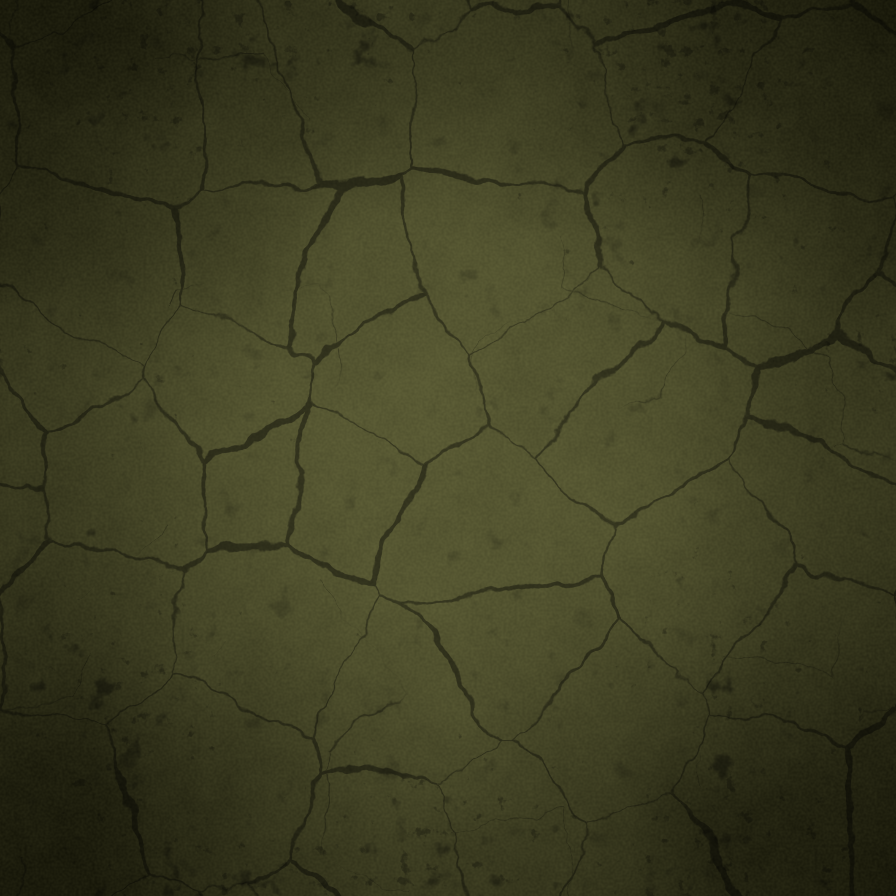
Write a three.js fragment shader that draws this texture.

```glsl
varying vec2 vUv;

#define SHADE vec3(0.105, 0.105, 0.045)
#define OLIVE vec3(0.338, 0.341, 0.196)
#define MAIN_CELLS 6.0
#define HAIR_CELLS 7.0
#define MAIN_WIDTH 0.0052
#define HAIR_WIDTH 0.0013
#define SOFTNESS 0.0011
#define WARP 0.019
#define JAG 0.0038
#define CRACK_DARK 0.45
#define STAIN_DARK 0.38
#define GRAIN 0.125

const float PI = 3.14159;

vec2 hash2(vec2 p) {
  vec3 q = fract((p.xyx + 7.3) * vec3(0.1031, 0.1030, 0.0973));
  q += dot(q, q.yzx + 33.33);
  return fract((q.xx + q.yz) * q.zy);
}

// Gradient noise that wraps after a whole number of cells
float cornerSlope(vec2 cell, vec2 offset, float period) {
  float angle = 2.0 * PI * hash2(mod(cell, period)).x;
  return dot(vec2(cos(angle), sin(angle)), offset);
}

float noise(vec2 uv, float period) {
  vec2 p = uv * period;
  vec2 i = floor(p);
  vec2 f = p - i;
  vec2 u = f * f * f * (f * (f * 6.0 - 15.0) + 10.0);
  vec2 e = vec2(1.0, 0.0);
  float low = mix(cornerSlope(i, f, period),
                  cornerSlope(i + e.xy, f - e.xy, period), u.x);
  float high = mix(cornerSlope(i + e.yx, f - e.yx, period),
                   cornerSlope(i + e.xx, f - e.xx, period), u.x);
  return mix(low, high, u.y);
}

float fbm(vec2 uv, float period) {
  float sum = 0.0;
  float gain = 1.0;
  for (int i = 0; i < 4; i++) {
    sum += gain * noise(uv, period);
    uv += vec2(0.37, 0.71);
    period *= 2.0;
    gain *= 0.5;
  }
  return sum;
}

vec2 cellPoint(vec2 cell, float cells, float seed) {
  return cell + 0.5 + 0.88 * (hash2(mod(cell, cells) + seed) - 0.5);
}

// Voronoi borders; width follows a smooth field and a key per border
float cracks(vec2 uv, float cells, float seed, float width, float keep) {
  vec2 p = uv * cells;
  vec2 base = floor(p);
  vec2 home = base;
  float nearest = 9.0;
  for (int y = -1; y <= 1; y++)
  for (int x = -1; x <= 1; x++) {
    vec2 cell = base + vec2(float(x), float(y));
    vec2 d = cellPoint(cell, cells, seed) - p;
    if (dot(d, d) < nearest) {
      nearest = dot(d, d);
      home = cell;
    }
  }
  vec2 toHome = cellPoint(home, cells, seed) - p;
  float homeKey = hash2(mod(home, cells) + seed + 31.0).x;
  float field = smoothstep(-0.4, 0.4, noise(uv + 0.47, 6.0));
  float cover = 0.0;
  for (int y = -2; y <= 2; y++)
  for (int x = -2; x <= 2; x++) {
    if (x == 0 && y == 0) continue;
    vec2 cell = home + vec2(float(x), float(y));
    vec2 toCell = cellPoint(cell, cells, seed) - p;
    float border = dot(0.5 * (toHome + toCell), normalize(toCell - toHome)) / cells;
    float key = fract(homeKey + hash2(mod(cell, cells) + seed + 31.0).x);
    float k = mix(key / keep, field, 0.5);
    float halfWidth = width * mix(0.13, 1.0, k * k);
    float line = 1.0 - smoothstep(halfWidth - SOFTNESS, halfWidth + SOFTNESS, border);
    cover = max(cover, line * mix(0.7, 1.0, k) * step(key, keep));
  }
  return cover;
}

void main() {
  vec2 uv = vUv;

  // Light pool that falls off evenly to all sides
  vec2 fall = pow(max(sin(PI * uv), 0.0), vec2(1.5));
  float light = 0.5 * (fall.x + fall.y);
  light = mix(light, smoothstep(0.0, 1.0, light), 0.6) + 0.015;

  // Mottled surface and fine grain
  float tone = light + 0.12 * fbm(uv, 5.0) + 0.05 * fbm(uv + 0.23, 38.0);
  tone += GRAIN * (noise(uv, 331.0) + 0.5 * noise(uv + 0.41, 211.0));
  vec3 color = mix(SHADE, OLIVE, clamp(tone, -0.15, 1.1));

  // Blots and speckles, denser where the light fades, over faint smudges
  float damp = 0.4 * noise(uv + 0.13, 4.0) + 0.4 * (0.5 - light);
  float blot = smoothstep(0.48, 0.85, fbm(uv + 0.57, 23.0) + damp);
  float speckle = smoothstep(0.5, 0.8, fbm(uv + 0.83, 55.0) + 1.2 * damp);
  float smudge = smoothstep(0.3, 0.8, fbm(uv + 0.29, 27.0));
  color *= 1.0 - STAIN_DARK * max(max(blot, 0.7 * speckle), 0.4 * smudge);

  // Wandering, jagged cracks and broken hairlines
  vec2 bent = uv + WARP * vec2(fbm(uv, 9.0), fbm(uv + 0.31, 9.0));
  bent += JAG * vec2(fbm(uv + 0.67, 46.0), fbm(uv + 0.89, 46.0));
  float swell = 1.0 + 0.3 * noise(uv, 40.0);
  float mainCrack = cracks(bent, MAIN_CELLS, 3.0, MAIN_WIDTH * swell, 1.0);
  float hair = cracks(bent + 0.07, HAIR_CELLS, 59.0, HAIR_WIDTH * swell, 0.4);
  hair *= 0.75 * smoothstep(-0.15, 0.15, noise(uv + 0.19, 6.0));
  color *= 1.0 - CRACK_DARK * max(mainCrack, hair);

  gl_FragColor = vec4(color, 1.0);
}
```
